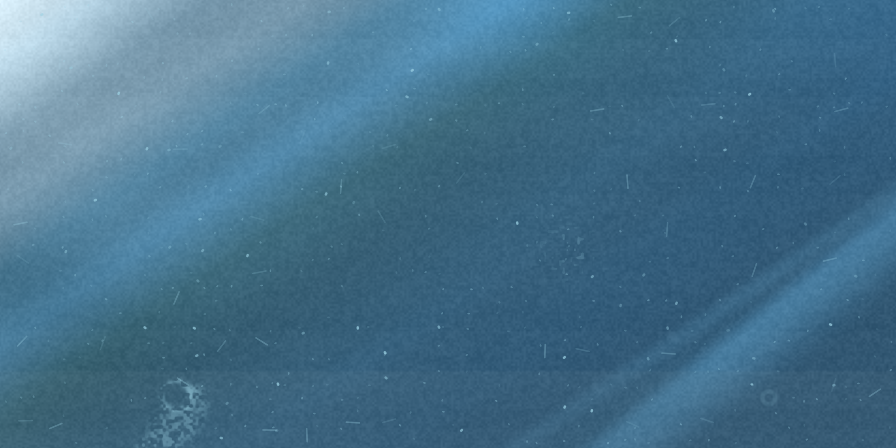
Reproduce this background procedurally as a Shadertoy shader.

```glsl
float hash(vec2 p) {
    vec3 q = fract(vec3(p.xyx) * 0.1031);
    q += dot(q, q.yzx + 33.33);
    return fract((q.x + q.y) * q.z);
}

float noise(vec2 p) {
    vec2 cell = floor(p), f = fract(p);
    f = f * f * (3.0 - 2.0 * f);
    return mix(mix(hash(cell), hash(cell + vec2(1, 0)), f.x),
               mix(hash(cell + vec2(0, 1)), hash(cell + vec2(1, 1)), f.x), f.y);
}

float fbm(vec2 p) {
    float sum = 0.0, weight = 0.5;
    for (int i = 0; i < 4; i++) {
        sum += weight * noise(p);
        p = p * 2.03 + 17.1;
        weight *= 0.5;
    }
    return sum;
}

float segment(vec2 p, vec2 a, vec2 b) {
    vec2 pa = p - a, ba = b - a;
    return length(pa - ba * clamp(dot(pa, ba) / dot(ba, ba), 0.0, 1.0));
}

float glow(vec2 p, vec2 center, vec2 size) {
    vec2 q = (p - center) / size;
    return exp(-dot(q, q));
}

// Colour across the diagonal bands, from the bright corner outward
vec3 bandColor(float across) {
    const vec3 stops[14] = vec3[14](
        vec3(.80, .89, .94), vec3(.66, .78, .85), vec3(.45, .58, .66),
        vec3(.46, .59, .67), vec3(.32, .51, .62), vec3(.32, .53, .66),
        vec3(.24, .41, .48), vec3(.22, .38, .47), vec3(.22, .385, .49),
        vec3(.21, .37, .48), vec3(.195, .355, .47), vec3(.195, .35, .465),
        vec3(.20, .36, .47), vec3(.19, .335, .44));
    float x = clamp(across / 0.13, 0.0, 12.99);
    int i = int(x);
    return mix(stops[i], stops[i + 1], fract(x));
}

// Light shaft with a crisp upper edge and a soft lower falloff
float shaft(vec2 p, vec2 a, vec2 b, float edge, float width) {
    vec2 dir = normalize(b - a);
    float s = dot(p - a, vec2(dir.y, -dir.x));
    return smoothstep(-edge, edge, s) * (1.0 - smoothstep(edge, width, s));
}

// One randomly turned dust mark per occupied cell
float dust(vec2 p, float scale, float density, float len, float radius, float seed) {
    vec2 cell = floor(p * scale), q = fract(p * scale) - 0.5;
    vec2 id = cell + seed;
    q -= 0.4 * (vec2(hash(id + 3.1), hash(id + 7.7)) - 0.5);
    float angle = 6.283 * hash(id + 11.3);
    vec2 arm = len * vec2(cos(angle), sin(angle));
    float mark = 1.0 - smoothstep(radius * 0.3, radius, segment(q, -arm, arm));
    return mark * step(hash(id), density) * (0.3 + 0.7 * hash(id + 5.9));
}

// Speckled residue: a broken ring with a trailing smear
float stain(vec2 p, vec2 center) {
    vec2 q = p - center + 0.025 * (vec2(fbm(p * 30.0), fbm(p * 30.0 + 9.0)) - 0.5);
    float ring = exp(-pow((length(q * vec2(1.0, 1.15)) - 0.034) / 0.009, 2.0));
    float smear = 1.0 - smoothstep(0.025, 0.065, segment(q, vec2(0.025, -0.02), vec2(-0.05, -0.14)));
    smear *= smoothstep(0.022, 0.035, length(q));
    return (0.5 * ring + 0.55 * smear) * smoothstep(0.25, 0.8, noise(p * 150.0));
}

void mainImage(out vec4 fragColor, in vec2 fragCoord) {
    vec2 p = fragCoord / iResolution.y;
    p.x *= 2.0 * iResolution.y / iResolution.x;

    // Diagonal coordinates and streaked bands
    vec2 fromCorner = vec2(p.x, 1.0 - p.y);
    float across = dot(fromCorner, vec2(0.556, 0.831));
    float along = dot(p, vec2(0.831, 0.556));
    float streak = noise(vec2(across * 16.0, along * 1.3)) - 0.5;
    vec3 color = bandColor(across + 0.03 * streak);
    color *= 1.0 + 0.07 * streak;

    // Broad pools of light and shade
    color += vec3(.08, .07, .06) * glow(p, vec2(0.0, 0.88), vec2(0.28, 0.22));
    color += vec3(.01, .05, .08) * glow(p, vec2(1.15, 1.0), vec2(0.22, 0.18));
    color += vec3(.01, .04, .07) * glow(p, vec2(2.0, 1.0), vec2(0.45, 0.25));
    color -= vec3(.06, .07, .08) * glow(p, vec2(0.0, 0.38), vec2(0.24, 0.10));
    color -= vec3(.03, .04, .05) * glow(p, vec2(0.1, 0.18), vec2(0.35, 0.18));

    // Crossing shafts at the lower right
    float reach = 0.65 + 0.35 * smoothstep(1.1, 1.7, p.x);
    color += reach * vec3(.08, .125, .15) * shaft(p, vec2(1.31, 0.0), vec2(2.0, 0.55), 0.025, 0.17);
    color += reach * vec3(.04, .055, .06) * shaft(p, vec2(1.12, 0.0), vec2(2.0, 0.59), 0.016, 0.05);

    // Horizontal veil and faint scan bands
    float veil = 1.0 - smoothstep(0.168, 0.174, p.y);
    color = mix(color, vec3(.42, .54, .60), 0.11 * veil);
    color += 0.012 * (hash(vec2(floor(p.y * 23.0), 4.0)) - 0.5);

    // Film grain, specks, fibres and residue
    color += 0.045 * (noise(p * 210.0) - 0.5) + 0.025 * (noise(p * 95.0) - 0.5);
    float marks = 0.35 * dust(p, 32.0, 0.22, 0.03, 0.09, 2.0);
    marks += 0.75 * dust(p, 17.0, 0.08, 0.02, 0.07, 31.0);
    marks += 0.30 * dust(p, 11.0, 0.16, 0.16, 0.03, 73.0);
    marks += 0.6 * stain(p, vec2(0.395, 0.115));
    float spot = abs(length(p - vec2(1.716, 0.112)) - 0.014);
    marks += 0.12 * (1.0 - smoothstep(0.002, 0.008, spot));
    marks += 0.25 * smoothstep(0.65, 0.9, noise(p * 120.0)) * glow(p, vec2(1.27, 0.44), vec2(0.06));
    color = mix(color, vec3(.62, .83, .90), clamp(marks, 0.0, 0.8));

    fragColor = vec4(clamp(color, 0.0, 1.0), 1.0);
}
```
